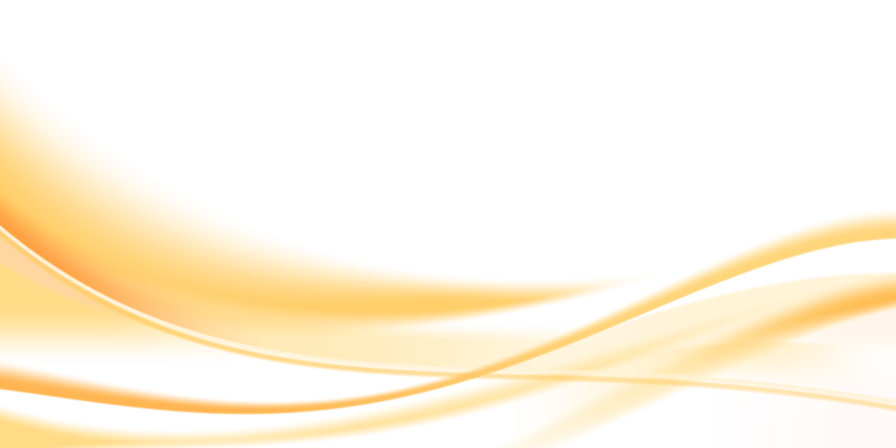
Write a WebGL 1 fragment shader that draws this background.

```glsl
precision highp float;
// Flowing golden waves on white: translucent sheets and ribbons whose edges
// are quartic curves through five evenly spaced heights. Each layer is the
// soft band between two such curves, blended from back to front.
uniform vec2 u_resolution;

const vec3 WHITE  = vec3(1.0);
const vec3 CREAM  = vec3(1.0, 0.91, 0.69);
const vec3 PALE   = vec3(1.0, 0.95, 0.83);
const vec3 YELLOW = vec3(1.0, 0.86, 0.53);
const vec3 GOLD   = vec3(1.0, 0.80, 0.39);
const vec3 AMBER  = vec3(1.0, 0.69, 0.27);
const vec3 ORANGE = vec3(1.0, 0.60, 0.22);
const vec3 PEACH  = vec3(1.0, 0.83, 0.66);
const vec3 BLUSH  = vec3(1.0, 0.97, 0.96);
const float CRISP = 0.007;       // width of a sharp edge, in canvas heights
const float GLOW_HEIGHT = 0.095; // orange glow above the thin ribbon

// Quartic through heights a..e at x = 0, 1/4, 1/2, 3/4, 1 (Newton form).
float curve(float x, float a, float b, float c, float d, float e) {
  float t = 4.0 * x;
  float d1 = b - a;
  float d2 = c - 2.0 * b + a;
  float d3 = d - 3.0 * c + 3.0 * b - a;
  float d4 = e - 4.0 * d + 6.0 * c - 4.0 * b + a;
  return a + t * (d1 + (t - 1.0) / 2.0 * (d2 + (t - 2.0) / 3.0 * (d3 + (t - 3.0) / 4.0 * d4)));
}

// Coverage between two heights, each edge fading inward.
float band(float y, float low, float high, float softLow, float softHigh) {
  return smoothstep(low, low + softLow, y) * (1.0 - smoothstep(high - softHigh, high, y));
}

void paint(inout vec3 color, vec3 ink, float alpha) {
  color = mix(color, ink, clamp(alpha, 0.0, 1.0));
}

void main() {
  vec2 uv = gl_FragCoord.xy / u_resolution;
  float x = uv.x, y = uv.y;
  vec3 color = WHITE;

  // Thin ribbon height, shared by several layers
  float ribbon = curve(x, 0.492, 0.237, 0.177, 0.159, 0.102);

  // Cream sheet resting on the thin ribbon
  float creamTop = curve(x, 0.505, 0.336, 0.285, 0.278, 0.25);
  float creamFade = 0.9 * (1.0 - smoothstep(0.3, 0.88, x));
  paint(color, CREAM, creamFade * band(y, ribbon, creamTop, CRISP, 0.05));

  // Large golden wash, fading up to white
  float washTop = curve(x, 0.896, 0.531, 0.391, 0.406, 0.557);
  float washLow = curve(x, 0.492, 0.297, 0.292, 0.401, 0.609);
  float washFade = mix(0.33, 0.06, smoothstep(0.0, 0.55, x));
  float washSoft = mix(0.10, 0.03, smoothstep(0.2, 0.6, x));
  float wash = band(y, washLow - 0.5 * washSoft, washTop, washSoft, washFade);
  wash *= step(ribbon, y) * (1.0 - smoothstep(0.6, 0.81, x));
  paint(color, GOLD, 0.95 * wash);

  // Orange glow above the ribbon at the left
  float glow = band(y, ribbon, ribbon + GLOW_HEIGHT, CRISP, 0.085);
  paint(color, ORANGE, 0.9 * glow * (1.0 - smoothstep(0.02, 0.32, x)));

  // Yellow haze and peach sliver under the ribbon at the left
  float haze = band(y, 0.18, ribbon, 0.14, CRISP);
  paint(color, YELLOW, haze * (1.0 - smoothstep(0.1, 0.45, x)));
  float sliver = band(y, ribbon - 0.085 + 0.4 * x, ribbon, 0.015, CRISP);
  paint(color, PEACH, 0.75 * sliver * (1.0 - smoothstep(0.04, 0.2, x)));

  // Diagonal gold sweep at the right, with a pale sheet above it
  float sweepTop = curve(x, -0.354, -0.224, -0.042, 0.211, 0.396);
  float sweepLow = curve(x, -0.354, -0.25, -0.107, 0.109, 0.302);
  float sheetTop = curve(x, -0.146, -0.042, 0.141, 0.318, 0.396);
  float sheet = band(y, sweepLow, sheetTop, 0.03, 0.012);
  paint(color, PALE, 0.9 * sheet * smoothstep(0.55, 0.75, x));

  // Rounded veil below the sweep, blushing toward the lower right corner
  float corner = smoothstep(0.75, 1.0, x) * (1.0 - smoothstep(0.05, 0.29, y));
  paint(color, BLUSH, 0.8 * corner);
  float between = band(y, 0.2, sweepLow + 0.01, 0.06, CRISP);
  paint(color, PEACH, 0.22 * between * smoothstep(0.82, 0.95, x));
  float veilTop = 0.242 - 1.1 * (x - 0.87) * (x - 0.87);
  float veil = band(y, ribbon - 0.02, veilTop, 0.11, 0.012);
  paint(color, CREAM, 0.75 * veil * smoothstep(0.65, 0.8, x) * (1.0 - smoothstep(0.82, 1.0, x)));

  float sweep = band(y, sweepLow, sweepTop, mix(0.12, 0.035, smoothstep(0.7, 1.0, x)), 0.06);
  vec3 sweepInk = mix(YELLOW, mix(GOLD, AMBER, 0.55), smoothstep(0.72, 1.0, x));
  paint(color, sweepInk, sweep * mix(0.9, 1.0, x));

  // Soft lower wave
  float waveTop = curve(x, 0.102, 0.047, 0.13, 0.271, 0.396);
  float waveLow = curve(x, -0.04, -0.005, 0.057, 0.219, 0.375);
  float wave = band(y, waveLow, waveTop, 0.03, 0.045);
  paint(color, YELLOW, wave * mix(1.0, 0.5, smoothstep(0.1, 0.9, x)));

  // Thin ribbon: a light crest with a gold shadow line
  float ribbonFade = mix(0.75, 0.5, smoothstep(0.2, 0.8, x));
  paint(color, GOLD, ribbonFade * band(y, ribbon - 0.024, ribbon - 0.003, 0.01, 0.008));
  paint(color, PALE, 0.8 * band(y, ribbon - 0.007, ribbon + 0.008, 0.005, 0.005));

  // Main band: crisp underside, soft top
  float mainTop = curve(x, 0.193, 0.104, 0.156, 0.367, 0.531);
  float mainLow = curve(x, 0.128, 0.073, 0.135, 0.323, 0.464);
  float thickness = max(mainTop - mainLow, 0.02);
  float mainBand = band(y, mainLow, mainTop + 0.008, CRISP, 0.85 * thickness);
  vec3 mainInk = mix(AMBER, mix(GOLD, YELLOW, 0.4), smoothstep(0.2, 0.75, x));
  paint(color, mainInk, 0.93 * mainBand);

  gl_FragColor = vec4(color, 1.0);
}
```
